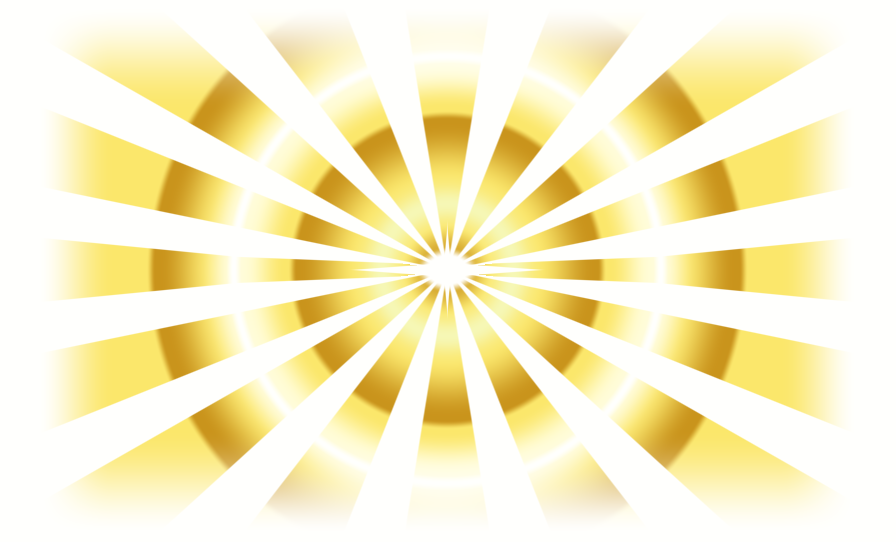
Write a Shadertoy shader that draws this background.

```glsl
const vec3 WHITE = vec3(1.0, 1.0, 0.994);
const vec3 CREAM = vec3(1.0, 0.98, 0.76);
const vec3 YELLOW = vec3(0.985, 0.905, 0.42);
const vec3 GOLD = vec3(0.79, 0.58, 0.11);
const vec3 MINT = vec3(0.96, 0.98, 0.76);

const float RAY_COUNT = 16.0;
const float RAY_HALF_ANGLE = 0.116;
const float RAY_SQUEEZE = 0.72;
const float INNER_RIM = 0.286;
const float HALO_RADIUS = 0.394;
const float OUTER_RIM = 0.547;

float bell(float x, float center, float width) {
    float t = (x - center) / width;
    return exp(-t * t);
}

float cover(float dist, float pixel) {
    return smoothstep(-pixel, pixel, dist);
}

// Wedges spaced evenly in angle, positive inside
float wedgeDistance(vec2 q, float count, float halfAngle) {
    float spacing = 6.2831853 / count;
    float angle = atan(q.y, q.x + 1e-5);
    float local = abs(mod(angle + 0.5 * spacing, spacing) - 0.5 * spacing);
    return (halfAngle - local) * length(q);
}

// Thin diamond along the x axis, positive inside
float spikeDistance(vec2 p, float reach, float slope) {
    return slope * (reach - abs(p.x)) - abs(p.y);
}

// Horizontal beam that flares beyond the halo
float beamDistance(vec2 p) {
    float x = abs(p.x);
    return max(0.0086 + 0.04 * x, 0.097 * x - 0.0135) - abs(p.y);
}

float rayMask(vec2 p, float pixel) {
    vec2 q = vec2(p.x * RAY_SQUEEZE, p.y);
    float dist = wedgeDistance(q, RAY_COUNT, RAY_HALF_ANGLE);
    if (abs(q.y) < 0.199 * abs(q.x)) dist = beamDistance(p);
    float mask = cover(dist, pixel);
    mask *= 1.0 - cover(spikeDistance(p, 0.174, 0.075), pixel);
    mask *= 1.0 - cover(spikeDistance(p.yx, 0.08, 0.09), pixel);
    return mask * smoothstep(0.025, 0.042, length(q));
}

// Concentric metallic bands
vec3 bandColor(float r) {
    vec3 disc = mix(YELLOW, GOLD, smoothstep(0.165, 0.272, r));
    disc = mix(disc, MINT, 0.85 * bell(r, 0.122, 0.032));
    disc = mix(disc, GOLD, 0.7 * (1.0 - smoothstep(0.04, 0.085, r)));

    vec3 middle = mix(YELLOW, CREAM, smoothstep(0.30, 0.37, r));
    vec3 rim = mix(CREAM, YELLOW, smoothstep(0.395, 0.455, r));
    rim = mix(rim, GOLD, smoothstep(0.435, 0.53, r));

    vec3 color = mix(disc, middle, smoothstep(-0.008, 0.008, r - INNER_RIM));
    color = mix(color, rim, step(HALO_RADIUS, r));
    color = mix(color, YELLOW, smoothstep(-0.008, 0.008, r - OUTER_RIM));

    float halo = max(bell(r, HALO_RADIUS, 0.014), 0.45 * bell(r, HALO_RADIUS, 0.04));
    return mix(color, WHITE, halo);
}

float edgeFade(vec2 p) {
    float across = 1.0 - smoothstep(0.615, 0.757, abs(p.x));
    float upright = 1.0 - smoothstep(0.295, 0.49, abs(p.y));
    return across * upright;
}

void mainImage(out vec4 fragColor, in vec2 fragCoord) {
    vec2 center = vec2(0.4993, 0.502);
    vec2 p = (fragCoord - center * iResolution.xy) / iResolution.y;
    float pixel = 0.8 / iResolution.y;

    float strength = rayMask(p, pixel) * edgeFade(p);
    vec3 color = mix(WHITE, bandColor(length(p)), strength);
    fragColor = vec4(color, 1.0);
}
```
